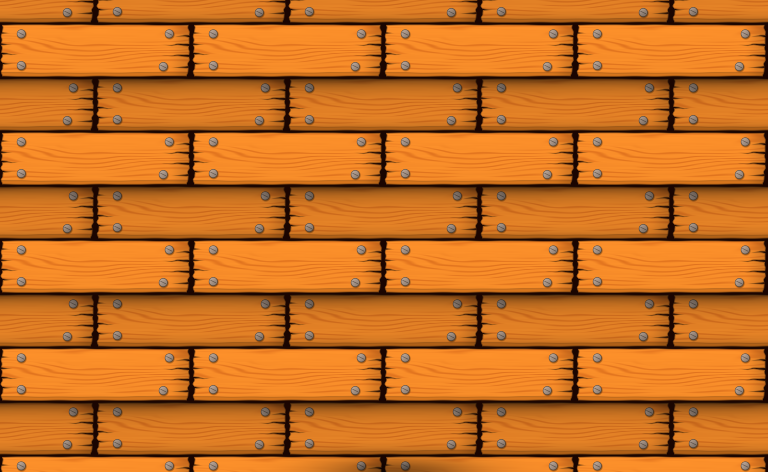
Write a Shadertoy shader that draws this texture.

```glsl
#define COLUMNS 4.0
#define ROWS 8.74
#define ROW_SHIFT 0.444
#define PLANK vec2(192.0, 54.0)
#define SEAM 1.8
#define SCREW_RADIUS 4.4
#define GRAIN 0.5
#define WOOD vec3(0.99, 0.568, 0.168)
#define LIP vec3(0.84, 0.46, 0.11)
#define GAP vec3(0.10, 0.02, 0.005)
#define STEEL vec3(0.62, 0.55, 0.50)

float hash(vec2 p) {
    return fract(sin(dot(p, vec2(127.1, 311.7))) * 43758.5);
}

float noise(vec2 p) {
    vec2 i = floor(p), f = fract(p);
    f = f * f * (3.0 - 2.0 * f);
    return mix(mix(hash(i), hash(i + vec2(1, 0)), f.x),
               mix(hash(i + vec2(0, 1)), hash(i + vec2(1, 1)), f.x), f.y);
}

// Coverage of the area where distance d is negative
float fill(float d, float aa) {
    return 1.0 - smoothstep(-0.5 * aa, 0.5 * aa, d);
}

// Distance into the wood: ragged ends, nearly straight long sides, split ends
float plankDepth(vec2 p) {
    float corner = 1.8 * pow(abs(p.y / PLANK.y - 0.5) * 2.0, 8.0);
    float left = p.x - SEAM - corner - 2.5 * (noise(vec2(p.y * 0.25, 3.0)) - 0.3);
    float right = PLANK.x - SEAM - p.x - corner - 2.5 * (noise(vec2(p.y * 0.25, 9.0)) - 0.3);
    float wave = 0.6 * noise(vec2(p.x * 0.05, 5.0));
    float depth = min(min(left, right), min(p.y - 0.4 - wave, PLANK.y - 1.1 - wave - p.y));

    // Long splits on the right, short ones on the left
    for (int i = 0; i < 8; i++) {
        float side = float(i % 2), k = float(i / 2);
        float inward = mix(p.x, PLANK.x - p.x, side);
        float reach = mix(5.0, 8.0, side) + mix(5.0, 11.0, side) * hash(vec2(k, side + 2.0));
        float y = 8.0 + 10.0 * k + 6.0 * hash(vec2(k, side + 7.0));
        y += 1.2 * (noise(vec2(inward * 0.15, k + 20.0 * side)) - 0.5);
        float halfWidth = 1.1 * (1.0 - inward / reach) - 0.1;
        depth = min(depth, abs(p.y - y) - halfWidth);
    }
    return depth;
}

// Thin wandering contour lines, stretched along the plank
float grain(vec2 p, float aa) {
    float v = p.y * 0.23 + 3.6 * noise(vec2(p.x * 0.012, p.y * 0.06 + 4.0))
            + 0.4 * noise(vec2(p.x * 0.04, p.y * 0.2));
    float contour = 1.0 - smoothstep(0.0, 0.13 + 0.15 * aa, abs(fract(v) - 0.5));
    float strength = smoothstep(0.2, 0.75, noise(vec2(p.x * 0.022 + 8.0, p.y * 0.25)));
    return contour * strength + 0.2 * noise(p * vec2(0.04, 0.9));
}

vec3 addScrews(vec3 color, vec2 p, float aa) {
    for (int i = 0; i < 4; i++) {
        float side = float(i % 2), low = float(i / 2);
        vec2 center = vec2(mix(22.0, 170.0 - 6.0 * low, side), mix(9.8, 41.5 + side, low));
        vec2 q = p - center;
        float r = length(q);
        color *= 1.0 - 0.4 * fill(length(q - vec2(0.5, 0.8)) - SCREW_RADIUS - 0.3, 2.0);

        // Flat head lit from the upper left, dark rim, slanted slot
        vec3 head = STEEL * (1.04 - 0.025 * (q.x + q.y));
        head *= 1.0 - 0.45 * smoothstep(SCREW_RADIUS - 1.2, SCREW_RADIUS, r);
        float slot = fill(abs(dot(q, normalize(vec2(-0.5, 1.0)))) - 0.4, aa);
        head *= 1.0 - 0.35 * slot * fill(r - SCREW_RADIUS + 1.2, aa);
        color = mix(color, head, fill(r - SCREW_RADIUS, aa));
    }
    return color;
}

void mainImage(out vec4 fragColor, in vec2 fragCoord) {
    vec2 uv = fragCoord / iResolution.xy;
    float aa = 1.2 * COLUMNS * PLANK.x / iResolution.x;

    // Running bond: even rows stand proud, odd rows are recessed
    float rowPos = (1.0 - uv.y) * ROWS - ROW_SHIFT;
    float recessed = mod(floor(rowPos), 2.0);
    float column = uv.x * COLUMNS + 0.004;
    vec2 p = vec2(fract(column + 0.5 * recessed), fract(rowPos)) * PLANK;

    // Plank face with a darker lower lip
    vec3 color = WOOD * (1.01 - 0.03 * p.y / PLANK.y);
    color = mix(color, color * vec3(0.82, 0.66, 0.5), GRAIN * grain(p, aa));
    float lipY = PLANK.y - 5.5 + 0.8 * noise(vec2(p.x * 0.05, 2.0));
    color = mix(color, LIP, fill(lipY - p.y, 1.0 + aa));
    color *= 1.0 - 0.25 * fill(abs(p.y - lipY) - 0.3, 0.8 + aa);
    color = addScrews(color, p, aa);

    // Soft shading at the right end and shadow thrown by the row above
    color *= 1.0 - 0.16 * smoothstep(PLANK.x - 24.0, PLANK.x, p.x);
    float shadowSpread = 0.5 - 0.5 * cos(6.2832 * (fract(column) - 0.2));
    float topShadow = exp(-p.y / 8.5) * mix(0.62, 0.74, shadowSpread);
    float footShadow = 0.12 * smoothstep(PLANK.y - 16.0, PLANK.y, p.y);
    color *= 1.0 - recessed * (0.075 + 0.88 * topShadow + footShadow);

    // Worn brown border, then the gaps and splits
    float depth = plankDepth(p);
    color *= mix(0.6, 1.0, smoothstep(0.0, 1.6, depth));
    color = mix(GAP, color, fill(-depth, aa));

    // Dim smudge at the lower edge
    vec2 smudge = (uv - vec2(0.52, 0.0)) / vec2(0.1, 0.03);
    color *= 1.0 - 0.45 * exp(-dot(smudge, smudge));
    fragColor = vec4(color, 1.0);
}
```
